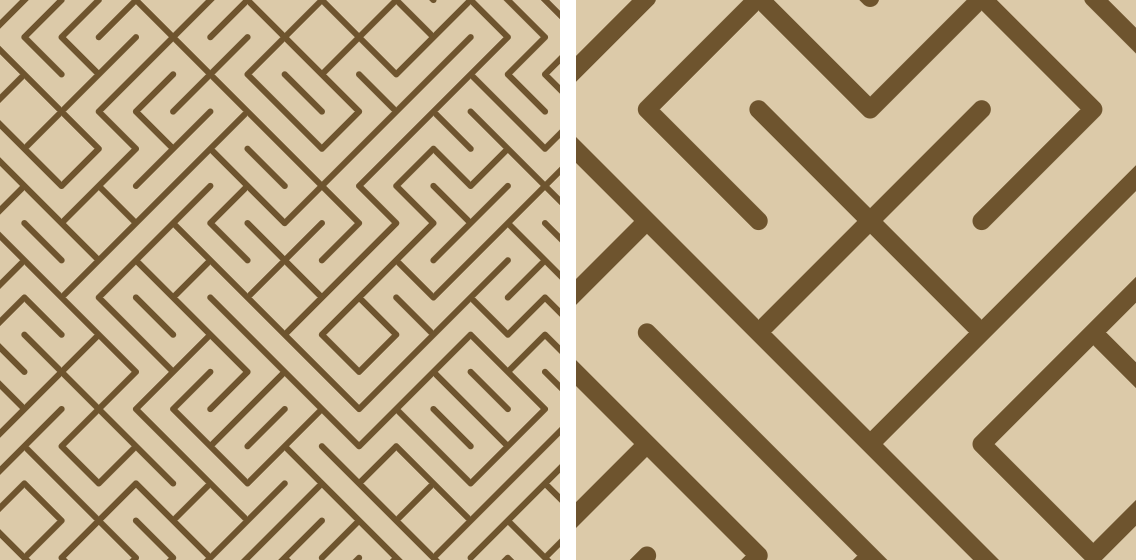
Left: the whole. Right: its middle third, enlarged.
Give the GLSL for this pattern, as a Shadertoy shader.

```glsl
// Diagonal maze: every square cell holds one of its two diagonals, picked by a
// hash. Strokes are round-capped segments, and the nearest one is found by
// searching the 3x3 cells around each point so that caps cross cell borders.

#define CELL_SIZE (34.0 / 512.0)            // cell side, in canvas heights
#define GRID_ORIGIN (vec2(22.3, 2.0) / 512.0) // a lattice corner
#define HALF_WIDTH 0.082                    // half stroke width, in cells
#define RISING_SHARE 0.5                    // chance of a rising diagonal
#define SEED 17.0
#define PAPER vec3(0.863, 0.792, 0.663)
#define INK vec3(0.43, 0.33, 0.18)

float hash(vec2 cell) {
    vec3 p = fract(vec3(cell.xyx) * 0.1031);
    p += dot(p, p.yzx + 33.33);
    return fract((p.x + p.y) * p.z);
}

float segmentDistance(vec2 p, vec2 a, vec2 b) {
    vec2 ap = p - a, ab = b - a;
    return length(ap - ab * clamp(dot(ap, ab) / dot(ab, ab), 0.0, 1.0));
}

// Distance to the diagonal of one cell; p is relative to its lower left corner
float diagonalDistance(vec2 p, vec2 cell) {
    bool rising = hash(cell + SEED) < RISING_SHARE;
    return rising ? segmentDistance(p, vec2(0.0), vec2(1.0))
                  : segmentDistance(p, vec2(0.0, 1.0), vec2(1.0, 0.0));
}

float mazeDistance(vec2 p) {
    vec2 home = floor(p);
    float nearest = 10.0;
    for (int y = -1; y <= 1; y++) {
        for (int x = -1; x <= 1; x++) {
            vec2 cell = home + vec2(x, y);
            nearest = min(nearest, diagonalDistance(p - cell, cell));
        }
    }
    return nearest;
}

void mainImage(out vec4 fragColor, in vec2 fragCoord) {
    vec2 gridPos = (fragCoord / iResolution.y - GRID_ORIGIN) / CELL_SIZE;
    float pixel = 1.0 / (iResolution.y * CELL_SIZE);

    // One pixel wide edge ramp
    float edge = mazeDistance(gridPos) - HALF_WIDTH;
    float coverage = clamp(0.5 - edge / pixel, 0.0, 1.0);

    fragColor = vec4(mix(PAPER, INK, coverage), 1.0);
}
```
